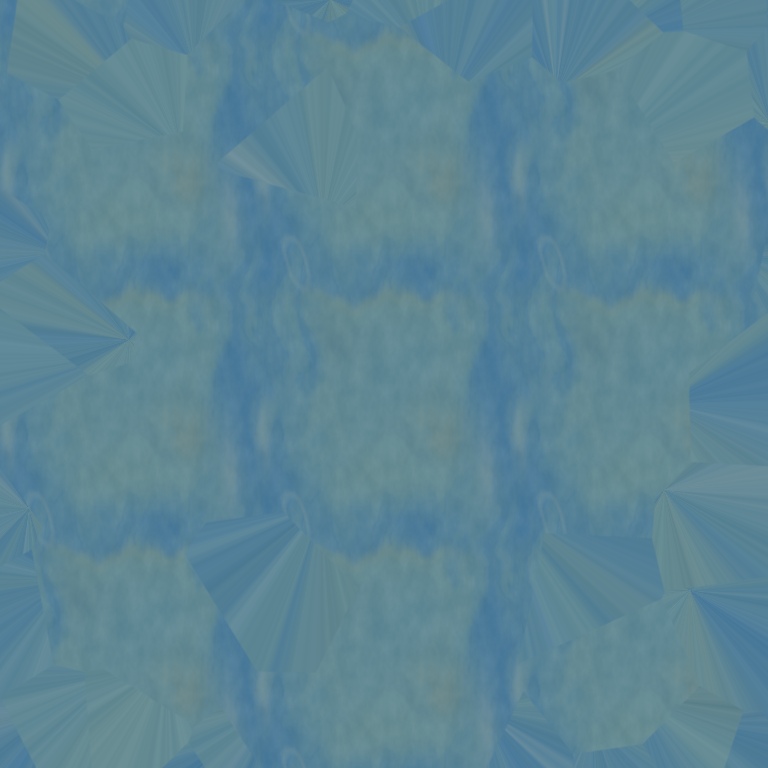
Give the GLSL for this texture, as a Shadertoy shader.

```glsl
const float TILES = 3.0;          // repeats across and down
const float SHARDS = 7.0;         // shard cells across the canvas
const float SHARD_INNER = 0.24;   // share of smeared cells in the middle
const float SHARD_OUTER = 0.85;   // share of smeared cells at the rim
const float SMEAR_RADIUS = 0.10;  // ring that feeds the radial streaks
const float FAN_SHIFT = 0.11;     // moves the fan origin towards the middle
const float STREAK = 0.028;
const float WARP = 0.07;
const float GRAIN = 0.036;

const vec3 TEAL = vec3(0.375, 0.535, 0.585);
const vec3 SAGE = vec3(0.415, 0.555, 0.565);
const vec3 BLUE = vec3(0.285, 0.475, 0.605);
const vec3 SLATE = vec3(0.335, 0.485, 0.545);
const vec3 OCHRE = vec3(0.440, 0.525, 0.510);
const vec3 PALE = vec3(0.440, 0.560, 0.600);

vec2 hash2(vec2 p) {
    vec3 q = fract(p.xyx * vec3(0.1031, 0.1030, 0.0973));
    q += dot(q, q.yzx + 33.33);
    return fract((q.xx + q.yz) * q.zy);
}

float gradientDot(vec2 cell, vec2 offset, vec2 period) {
    float angle = 6.2832 * hash2(mod(cell, period) + period * 3.0).x;
    return dot(vec2(cos(angle), sin(angle)), offset);
}

// Gradient noise that wraps after "period" cells
float noise(vec2 p, vec2 period) {
    vec2 i = floor(p), f = fract(p);
    vec2 u = f * f * f * (f * (f * 6.0 - 15.0) + 10.0);
    vec2 e = vec2(1.0, 0.0);
    return mix(mix(gradientDot(i, f, period), gradientDot(i + e, f - e, period), u.x),
               mix(gradientDot(i + e.yx, f - e.yx, period),
                   gradientDot(i + 1.0, f - 1.0, period), u.x), u.y);
}

float fbm(vec2 t, vec2 period) {
    float sum = 0.0, amp = 1.0;
    for (int k = 0; k < 5; k++) {
        sum += amp * noise(t * period, period);
        period *= 2.0;
        amp *= 0.55;
    }
    return sum;
}

// Offset from a point inside the tile, wrapped around its edges
vec2 wrapped(vec2 t, vec2 centre) {
    return fract(t - centre + 0.5) - 0.5;
}

float blob(vec2 t, vec2 centre, vec2 size) {
    vec2 d = wrapped(t, centre) / size;
    return exp(-dot(d, d));
}

// Cloudy repeat: pale field framed by upright blue folds; y runs downwards
vec3 tileColor(vec2 uv) {
    vec2 t = fract(vec2(uv.x, 1.0 - uv.y) * TILES);
    float cloud = fbm(t, vec2(4.0, 3.0));
    float veil = fbm(t + 0.37, vec2(6.0, 2.0));
    vec2 w = t + WARP * vec2(cloud + veil, 0.8 * veil);

    // Pale field, ragged at the sides and crisper at the upper rim
    vec2 d = wrapped(w, vec2(0.52, 0.60));
    float sides = smoothstep(0.40, 0.22, abs(d.x) + 0.12 * veil);
    float field = sides * smoothstep(-0.47, -0.42, d.y) * smoothstep(0.47, 0.27, d.y);

    // Upright folds in the frame
    vec2 foldPeriod = vec2(10.0, 3.0);
    float fold = noise(w * foldPeriod, foldPeriod);
    float ridge = smoothstep(0.10, 0.0, abs(fold));
    vec3 frame = mix(BLUE, TEAL, clamp(0.58 + 0.9 * fold + 0.5 * veil, 0.0, 1.0));
    frame = mix(frame, BLUE, 0.35 * ridge);
    frame = mix(frame, BLUE, 0.75 * blob(w, vec2(0.90, 0.50), vec2(0.09, 0.32)));
    frame = mix(frame, BLUE, 0.60 * blob(w, vec2(0.62, 0.06), vec2(0.09, 0.07)));
    frame = mix(frame, BLUE, 0.55 * blob(w, vec2(0.12, 0.88), vec2(0.11, 0.17)));

    vec3 inner = mix(TEAL, SAGE, clamp(0.40 + 0.6 * cloud, 0.0, 1.0));
    inner = mix(inner, TEAL, 0.8 * blob(w, vec2(0.55, 0.45), vec2(0.18, 0.24)));
    inner = mix(inner, SLATE, 0.5 * blob(w, vec2(0.30, 0.32), vec2(0.10, 0.12)));
    inner = mix(inner, SAGE, 0.5 * blob(w, vec2(0.48, 0.88), vec2(0.20, 0.10)));
    vec3 color = mix(frame, inner, field);

    // Ochre stains, a dark seam and pale wisps
    float stain = blob(w, vec2(0.73, 0.70), vec2(0.09, 0.11));
    stain += 0.5 * blob(w, vec2(0.55, 0.17), vec2(0.32, 0.035));
    color = mix(color, OCHRE, 0.5 * min(stain, 1.0));
    color = mix(color, BLUE, 0.5 * blob(w, vec2(0.19, 0.34), vec2(0.02, 0.20)));
    vec2 s = t + vec2(0.025 * veil, 0.0);
    float wisp = blob(s, vec2(0.90, 0.84), vec2(0.035, 0.15));
    wisp += blob(s, vec2(0.03, 0.70), vec2(0.03, 0.13));
    vec2 ring = wrapped(s, vec2(0.16, 0.03));
    ring.x -= 0.3 * ring.y;
    wisp += 0.6 * smoothstep(0.3, 0.0, abs(length(ring / vec2(0.045, 0.10)) - 1.0));
    color = mix(color, PALE, 0.7 * min(wisp, 1.0));
    return color + GRAIN * fbm(t, vec2(16.0, 10.0)) * vec3(1.0, 0.8, 0.6);
}

// A cell is either left cloudy or smeared into a radial fan
vec3 shardColor(vec2 uv, vec2 cell, vec2 seed) {
    vec2 centre = seed / SHARDS;
    vec2 rim = abs(centre - 0.5) * 2.0;
    float chance = mix(SHARD_INNER, SHARD_OUTER, smoothstep(0.65, 0.95, max(rim.x, rim.y)));
    if (hash2(cell + 71.0).y > chance) return tileColor(uv);
    vec2 origin = centre + FAN_SHIFT * normalize(vec2(0.5) - centre + 0.001);
    vec2 ray = normalize(uv - origin + 0.00001);
    float streak = noise(ray * 14.0 + cell, vec2(64.0)) + 0.6 * noise(ray * 31.0, vec2(64.0));
    return tileColor(origin + SMEAR_RADIUS * ray) + STREAK * streak * vec3(1.0, 0.7, 0.5);
}

void mainImage(out vec4 fragColor, in vec2 fragCoord) {
    vec2 uv = fragCoord / iResolution.xy;
    vec2 p = uv * SHARDS;
    vec2 cellA = vec2(0.0), cellB = cellA, seedA = cellA, seedB = cellA;
    float nearA = 100.0, nearB = 100.0;
    // Two nearest shard seeds
    for (int k = 0; k < 25; k++) {
        vec2 cell = floor(p) + vec2(k % 5, k / 5) - 2.0;
        vec2 seed = cell + hash2(cell + 43.0);
        float dist = length(p - seed);
        if (dist < nearA) {
            nearB = nearA; cellB = cellA; seedB = seedA;
            nearA = dist; cellA = cell; seedA = seed;
        } else if (dist < nearB) {
            nearB = dist; cellB = cell; seedB = seed;
        }
    }
    float border = dot(0.5 * (seedA + seedB) - p, normalize(seedB - seedA));
    float soft = 1.2 * SHARDS / iResolution.y;
    vec3 color = mix(shardColor(uv, cellB, seedB), shardColor(uv, cellA, seedA),
                     smoothstep(-soft, soft, border));
    fragColor = vec4(color, 1.0);
}
```
